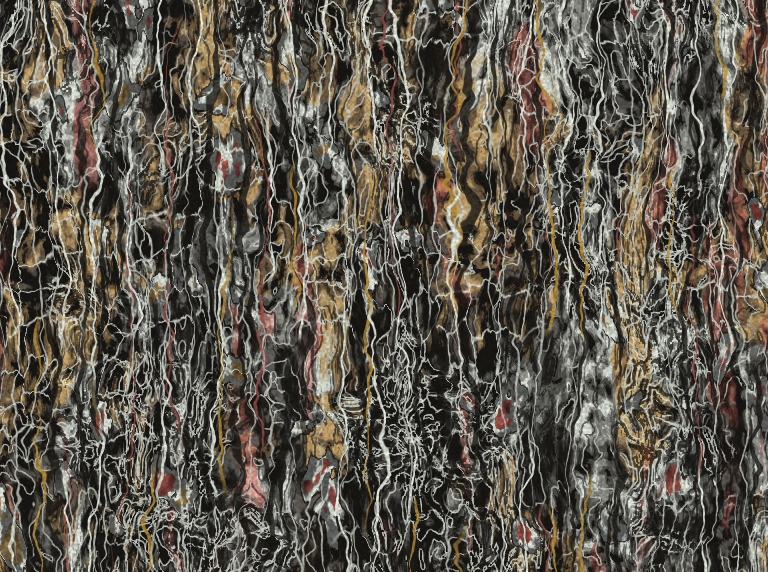
Write a Shadertoy shader that draws this texture.

```glsl
// Poured-paint abstract: dark vertical drips, earthy islands and pale branching veins.

float hash(vec2 p) {
    p = fract(p * vec2(123.34, 456.21));
    p += dot(p, p + 45.32);
    return fract(p.x * p.y);
}

float noise(vec2 p) {
    vec2 i = floor(p), f = fract(p);
    f = f * f * (3.0 - 2.0 * f);
    return mix(mix(hash(i), hash(i + vec2(1, 0)), f.x),
               mix(hash(i + vec2(0, 1)), hash(i + vec2(1, 1)), f.x), f.y);
}

float fbm(vec2 p) {
    float sum = 0.0, amp = 0.53;
    for (int i = 0; i < 4; i++) {
        sum += amp * noise(p);
        p = mat2(1.9, 0.3, -0.3, 2.1) * p + 17.3;
        amp *= 0.5;
    }
    return sum;
}

// Antialiased line coverage at distance d with half width w
float stroke(float d, float w) {
    float px = 0.7 / iResolution.y;
    return 1.0 - smoothstep(w - px, w + px, d);
}

// Nearest distance, distance to the cell border, random cell value
vec3 cells(vec2 p) {
    vec2 base = floor(p);
    float near = 9.0, second = 9.0, id = 0.0;
    for (int j = -1; j <= 1; j++)
    for (int i = -1; i <= 1; i++) {
        vec2 c = base + vec2(i, j);
        float d = length(c + 0.15 + 0.7 * vec2(hash(c), hash(c + 31.7)) - p);
        if (d < near) { second = near; near = d; id = hash(c + 71.3); }
        else second = min(second, d);
    }
    return vec3(near, 0.5 * (second - near), id);
}

// Wandering, broken vertical threads
float drips(vec2 p, float count, float seed, float width, float gaps) {
    float line = 0.0;
    for (int i = -1; i <= 1; i++) {
        float id = floor(p.x * count) + float(i);
        float key = id * 7.31 + seed;
        float x = (id + 0.2 + 0.6 * hash(vec2(id, seed))) / count;
        x += 0.040 * (noise(vec2(p.y * 5.0, key)) - 0.5);
        x += 0.018 * (noise(vec2(p.y * 22.0, key + 3.7)) - 0.5);
        x += 0.007 * (noise(vec2(p.y * 65.0, key + 6.1)) - 0.5);
        float w = width * (0.3 + 1.4 * noise(vec2(p.y * 17.0, key + 9.1)));
        float shown = smoothstep(gaps, gaps + 0.1, noise(vec2(p.y * 3.4, key + 5.3)));
        line = max(line, shown * stroke(abs(p.x - x), w));
    }
    return line;
}

// Lines along the level sets of a field
float contour(float v, float w) {
    float slope = length(vec2(dFdx(v), dFdy(v))) * iResolution.y;
    return stroke(abs(fract(v) - 0.5) / max(slope, 8.0), w);
}

void mainImage(out vec4 fragColor, in vec2 fragCoord) {
    vec2 p = fragCoord / iResolution.y;
    vec2 warp = vec2(fbm(p * vec2(8, 5)), fbm(p * vec2(9, 6) + 40.0)) - 0.5;
    vec2 curl = vec2(fbm(p * vec2(26, 17) + 7.0), fbm(p * vec2(24, 16) + 70.0)) - 0.5;
    vec2 q = p + warp * vec2(0.08, 0.16) + curl * vec2(0.025, 0.05);

    vec3 black = vec3(0.085, 0.08, 0.07), pale = vec3(0.80, 0.82, 0.78);
    vec3 umber = vec3(0.42, 0.34, 0.24), ochre = vec3(0.70, 0.57, 0.36);
    vec3 red = vec3(0.58, 0.30, 0.27);

    // Streaked black to grey ground
    float streak = fbm(q * vec2(25, 3.2));
    float mottle = fbm(p * vec2(85, 45) + warp * 6.0);
    float tone = 0.535 + 0.75 * (streak - 0.5) + 0.85 * (mottle - 0.5);
    vec3 col = mix(black, vec3(0.29, 0.29, 0.27), smoothstep(0.38, 0.46, tone));
    col = mix(col, vec3(0.51, 0.51, 0.49), smoothstep(0.51, 0.59, tone));
    col = mix(col, pale, smoothstep(0.64, 0.73, tone));

    // Brown upper left, gold patches across the middle
    float left = (1.0 - smoothstep(0.35, 0.75, p.x)) * smoothstep(0.25, 0.5, p.y);
    float belt = exp(-pow((p.y - 0.53) / 0.10, 2.0));
    float earth = fbm(q * vec2(9, 4) + 9.0) + 0.12 * left + 0.08 * belt;
    vec3 soil = mix(black, umber, smoothstep(0.34, 0.47, tone));
    soil = mix(soil, ochre, smoothstep(0.53, 0.67, tone + 0.04 * belt));
    col = mix(col, soil, smoothstep(0.54, 0.58, earth) * 0.92);

    // Rusty red runs, strongest along the right edge
    float rust = fbm(q * vec2(19, 2.4) + 55.0) + 0.17 * smoothstep(1.20, 1.30, q.x);
    col = mix(col, red * (0.25 + 1.5 * tone), smoothstep(0.68, 0.73, rust) * 0.6);

    // Black pools with ragged pale shores
    float pool = fbm(q * vec2(14, 6) + 80.0);
    float ragged = pool + 0.25 * (mottle - 0.5);
    col = mix(col, black + 0.22 * smoothstep(0.45, 0.7, mottle), smoothstep(0.58, 0.61, ragged) * 0.88);
    col = mix(col, black, 0.6 * contour(streak * 6.0 + 0.3, 0.0018));
    float marbled = smoothstep(0.42, 0.50, fbm(p * vec2(8, 5) + 23.0));
    col = mix(col, pale * 0.9, 0.85 * marbled * contour(pool * 8.0, 0.0013));

    // Small lacy rings in clustered areas
    float lace = fbm(p * vec2(34, 20) + warp * 5.0 + 33.0);
    float laced = smoothstep(0.50, 0.56, fbm(p * vec2(7, 4) + 91.0));
    col = mix(col, black, laced * 0.7 * contour(lace * 4.0 + 0.5, 0.0030));
    col = mix(col, pale, laced * 0.85 * contour(lace * 4.0, 0.0014));

    // Islands with a pale ring, grey flesh and a red or ochre core
    vec3 isle = cells((q + 0.04 * curl.yx) * vec2(13, 9));
    float body = isle.x + 0.4 * (mottle - 0.5) - 0.10 - 0.26 * fract(isle.z * 7.0);
    float some = step(0.70, isle.z);
    vec3 core = mix(ochre * 0.8, red, step(0.55, fract(isle.z * 23.0)));
    vec3 flesh = mix(vec3(0.33, 0.34, 0.33), pale, smoothstep(0.44, 0.62, mottle));
    flesh = mix(flesh, core * (0.2 + 1.4 * mottle), 1.0 - smoothstep(-0.20, -0.14, body));
    col = mix(col, black, some * (1.0 - smoothstep(0.03, 0.08, body)) * 0.8);
    col = mix(col, flesh, some * (1.0 - smoothstep(-0.02, 0.02, body)));

    // Branching net of veins
    vec3 net = cells((p + 0.05 * warp + 0.02 * curl) * vec2(23, 16) + 0.4 * mottle);
    float netted = smoothstep(0.53, 0.59, fbm(p * vec2(5, 4) + 61.0) + 0.06 * belt);
    col = mix(col, pale, netted * stroke(net.y / 19.0, 0.0013) * 0.85);

    // Dark, gold and white threads running down
    vec2 run = p + vec2(0.05 * warp.x + 0.012 * curl.x, 0.0);
    col = mix(col, black, drips(run + 0.003, 25.0, 2.0, 0.0042, 0.38) * 0.8);
    col = mix(col, ochre * vec3(1.0, 0.95, 0.6), drips(run, 9.0, 13.0, 0.0021, 0.52) * 0.85);
    col = mix(col, red, drips(run, 8.0, 27.0, 0.0015, 0.58) * 0.8);
    col = mix(col, pale * 0.9, drips(run, 29.0, 41.0, 0.0013, 0.40) * 0.85);
    col = mix(col, pale * 1.05, drips(run, 16.0, 64.0, 0.0018, 0.38) * 0.95);

    // Canvas tooth
    col *= 0.84 + 0.32 * noise(p * 290.0);
    fragColor = vec4(clamp(col, 0.0, 1.0), 1.0);
}
```
